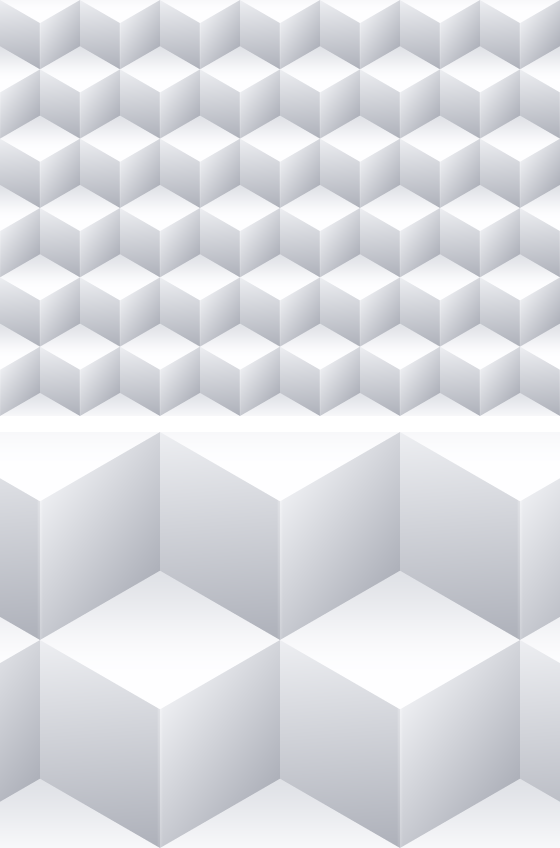
Top: the whole. Bottom: its middle third, enlarged.
This pattern is drawn by a Shadertoy shader. Its source:

```glsl
// Seamless wall of stacked isometric cubes, softly shaded in cool whites.
// Two offset lattices of hexagonal cubes interlock; each cube is split into
// a top rhombus and two side faces, every face with its own linear gradient.

const vec2  REPEATS     = vec2(7.0, 3.0);   // whole cubes across, row pairs down
const float RHOMB_HALF  = 1.0 / 6.0;        // half height of a top face, in cells
const float SIDE_HEIGHT = 1.0 / 3.0;        // height of a side face, in cells
const int   SAMPLES     = 4;                // antialiasing grid per pixel

const vec3 WHITE      = vec3(0.995, 0.995, 1.000);
const vec3 TOP_SHADE  = vec3(0.870, 0.878, 0.898);
const vec3 SIDE_LIGHT = vec3(0.930, 0.935, 0.948);
const vec3 SIDE_DARK  = vec3(0.680, 0.692, 0.728);

// Position relative to the top-face centre of the nearest cube, y pointing down.
vec2 cubeLocal(vec2 p, vec2 centre) {
    vec2 q = p - centre;
    return vec2(fract(q.x + 0.5) - 0.5, fract(q.y + RHOMB_HALF) - RHOMB_HALF);
}

// Half height of the top rhombus at horizontal offset x.
float rhombusExtent(float x) {
    return RHOMB_HALF * (1.0 - 2.0 * abs(x));
}

bool insideCube(vec2 q) {
    float extent = rhombusExtent(q.x);
    return q.y >= -extent && q.y < extent + SIDE_HEIGHT;
}

// Top face: shaded back corner fading to white at the front.
vec3 topFace(float y) {
    float depth = (y + RHOMB_HALF) / (2.0 * RHOMB_HALF);
    return mix(TOP_SHADE, WHITE, smoothstep(-0.1, 0.75, depth));
}

// Side face: u runs left to right and v runs down, both from 0 to 1.
vec3 sideFace(float u, float v, float slant) {
    return mix(SIDE_LIGHT, SIDE_DARK, mix(v, u, slant));
}

vec3 cubeColor(vec2 q) {
    float extent = rhombusExtent(q.x);
    if (q.y < extent) return topFace(q.y);

    float v = (q.y - extent) / SIDE_HEIGHT;
    vec3 color = q.x < 0.0 ? sideFace(2.0 * q.x + 1.0, v, 0.36)
                           : sideFace(2.0 * q.x, v, 0.40);

    // Thin glint along the front edge
    float glint = 1.0 - smoothstep(0.003, 0.014, abs(q.x));
    return mix(color, WHITE, 0.25 * glint * (1.0 - 0.6 * v));
}

// Pick whichever of the two interlocking lattices owns this point.
vec3 cubeWall(vec2 uv) {
    vec2 p = vec2(uv.x, -uv.y) * REPEATS;
    vec2 q = cubeLocal(p, vec2(0.5, 0.0));
    if (!insideCube(q)) q = cubeLocal(p, vec2(0.0, 0.5));
    return cubeColor(q);
}

void mainImage(out vec4 fragColor, in vec2 fragCoord) {
    // Average a regular grid of samples to smooth the face edges
    vec3 sum = vec3(0.0);
    for (int j = 0; j < SAMPLES; j++) {
        for (int i = 0; i < SAMPLES; i++) {
            vec2 offset = (vec2(i, j) + 0.5) / float(SAMPLES) - 0.5;
            sum += cubeWall((fragCoord + offset) / iResolution.xy);
        }
    }
    fragColor = vec4(sum / float(SAMPLES * SAMPLES), 1.0);
}
```
